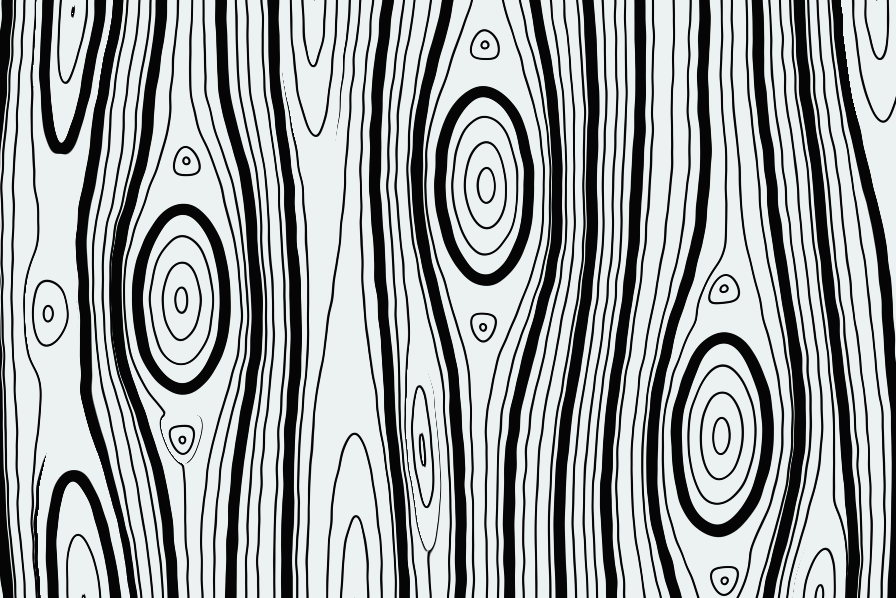
This texture is drawn by a Shadertoy shader. Its source:

```glsl
const int SEEDS = 11;
const int KNOTS = 17;
const float PITCH = 0.0225;
const float THICK = 0.0094;
const float THIN = 0.0018;

// Knots and grain tongues: centre, radii. The first five have a bold ring.
const vec4 seeds[SEEDS] = vec4[SEEDS](
    vec4(0.307, 0.498, 0.092, 0.19),
    vec4(0.807, 0.69, 0.097, 0.195),
    vec4(1.209, 0.272, 0.097, 0.2),
    vec4(0.121, 0.98, 0.062, 0.33),
    vec4(0.137, 0.0, 0.062, 0.29),
    vec4(0.078, 0.477, 0.022, 0.09),
    vec4(0.523, 1.0, 0.06, 0.33),
    vec4(0.59, 0.0, 0.06, 0.4),
    vec4(0.71, 0.25, 0.03, 0.17),
    vec4(1.47, 1.0, 0.06, 0.3),
    vec4(1.37, 0.0, 0.045, 0.14));

vec4 knots[KNOTS];
vec3 anchors = vec3(0.0);
vec3 shifts = vec3(0.0);

float hash(vec2 p) {
    return fract(sin(dot(p, vec2(127.1, 311.7))) * 43758.55);
}

float noise(vec2 p) {
    vec2 i = floor(p), f = fract(p);
    f = f * f * (3.0 - 2.0 * f);
    return mix(mix(hash(i), hash(i + vec2(1, 0)), f.x),
               mix(hash(i + vec2(0, 1)), hash(i + vec2(1, 1)), f.x), f.y) - 0.5;
}

// Grain coordinate after flowing around one knot
float bend(vec2 p, vec4 knot) {
    vec2 d = (p - knot.xy) / knot.zw;
    return knot.x + knot.z * d.x * (1.0 - pow(max(length(d), 1.0), -1.7));
}

// x: grain coordinate, y: ring coordinate (positive inside a knot), z: knot index
vec3 grain(vec2 p) {
    vec3 g = vec3(p.x, -1e3, 0.0);
    for (int i = 0; i < KNOTS; i++) {
        vec4 knot = knots[i];
        vec2 q = vec2(g.x, p.y);
        float r = length((q - knot.xy) / knot.zw);
        float ring = (1.0 - r) * knot.z / min(0.021, 0.45 * knot.z);
        if (ring > g.y) g.yz = vec2(ring, float(i));
        g.x = bend(q, knot);
    }
    vec3 d = (g.x - anchors) / 0.12;
    g.x += dot(shifts, exp(-d * d));
    return g;
}

void placeKnots() {
    for (int i = 0; i < SEEDS; i++) knots[i] = seeds[i];
    // Small wedges above and below the round knots
    for (int i = 0; i < KNOTS - SEEDS; i++) {
        vec4 owner = seeds[i / 2];
        float side = i % 2 == 0 ? -1.0 : 1.0;
        knots[SEEDS + i] = vec4(owner.x, owner.y + side * (owner.w + 0.043), 0.013, 0.041);
    }
    // Carry later centres along with the flow of earlier knots
    for (int i = 0; i < KNOTS; i++)
        for (int j = i + 1; j < KNOTS; j++)
            knots[j].x = bend(knots[j].xy, knots[i]);
    // Keep the bold lines clear of the round knots
    vec3 centres = vec3(grain(seeds[0].xy).x, grain(seeds[1].xy).x, grain(seeds[2].xy).x);
    float period = 4.0 * PITCH;
    anchors = centres;
    shifts = (floor(centres / period + 0.125) + 0.375) * period - centres;
}

void mainImage(out vec4 fragColor, in vec2 fragCoord) {
    float pixel = 1.0 / iResolution.y;
    vec2 p = fragCoord * pixel;
    placeKnots();

    // Hand-drawn wobble
    p.x += 0.012 * noise(p * vec2(5.0, 7.0)) + 0.003 * noise(p * 32.0 + 9.0);
    p.y += 0.008 * noise(p * 14.0 + 40.0);

    // Slopes turn coordinates into distances
    float e = 0.0007;
    vec3 g = grain(p);
    vec3 dx = (grain(p + vec2(e, 0)) - g) / e;
    vec3 dy = (grain(p + vec2(0, e)) - g) / e;
    float grainSlope = max(length(vec2(dx.x, dy.x)), 0.02);
    float ringSlope = max(length(vec2(dx.y, dy.y)), 0.5);

    // Long lines, every fourth one bold
    float u = g.x / PITCH, lineDist = 1.0;
    for (int i = -2; i <= 2; i++) {
        float n = round(u) + float(i);
        bool bold = mod(n, 4.0) < 0.5;
        float jitter = (hash(vec2(n, 3.0)) - 0.5) * (bold ? 0.2 : 0.4);
        float d = abs(u - n - jitter) * PITCH / grainSlope;
        lineDist = min(lineDist, d - (bold ? THICK : THIN));
    }

    // Nested rings inside knots
    float ring = max(round(g.y - 0.9), 0.0);
    float ringWidth = ring < 0.5 && g.z < 4.5 ? THICK : THIN;
    float ringDist = abs(g.y - 0.9 - ring) / ringSlope - ringWidth;

    float soft = 0.6 * pixel;
    float inside = smoothstep(-soft, soft, g.y / ringSlope);
    float ink = mix(smoothstep(soft, -soft, lineDist), smoothstep(soft, -soft, ringDist), inside);
    fragColor = vec4(mix(vec3(0.925, 0.945, 0.945), vec3(0.02), ink), 1.0);
}
```
